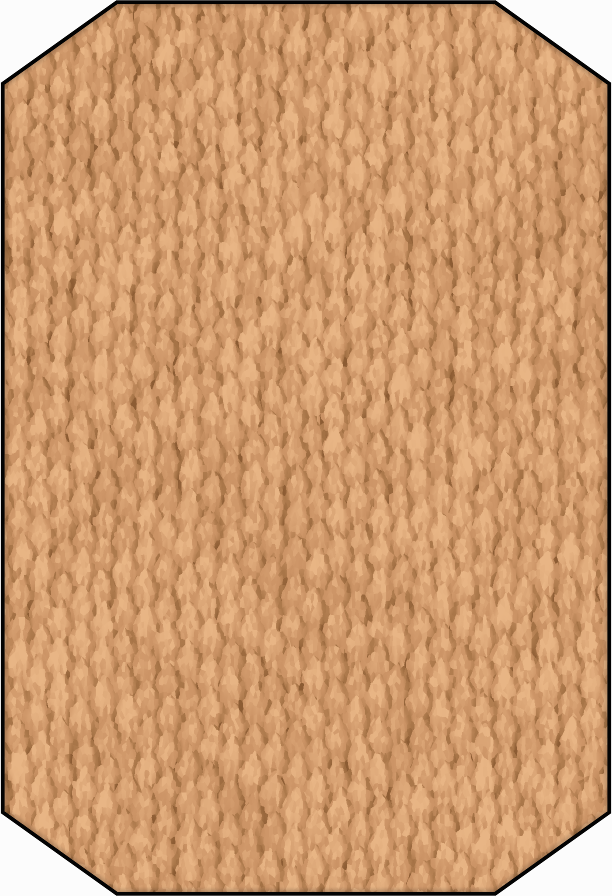
This texture is drawn by a Shadertoy shader. Its source:

```glsl
vec2 hash2(vec2 p) {
    return fract(sin(vec2(dot(p, vec2(127.1, 311.7)), dot(p, vec2(269.5, 183.3)))) * 4375.85);
}

// Cellular brush dabs: xy = centre of the nearest dab, z = its random shade
vec3 brushDab(vec2 p, vec2 size) {
    vec2 q = p / size, cell = floor(q);
    vec3 dab = vec3(0.0);
    float nearest = 9.0;
    for (int j = -1; j <= 1; j++)
    for (int i = -1; i <= 1; i++) {
        vec2 id = cell + vec2(i, j), seed = id + hash2(id);
        float dist = length(q - seed);
        if (dist < nearest) {
            nearest = dist;
            dab = vec3(seed * size, hash2(id + 41.0).x);
        }
    }
    return dab;
}

// Tone of staggered, overlapping pointed stitches; the lower stitch lies on top
float weaveTone(vec2 p) {
    vec2 q = p / vec2(0.0236, 0.0405);
    q += 0.1 * sin(q.yx * vec2(0.9, 0.5) + 1.5 * sin(q * 0.31));
    float tone = 0.12, topmost = -9.0;
    for (int i = -1; i <= 1; i++) {
        float column = floor(q.x) + float(i);
        float shift = 0.5 * mod(column, 2.0) + 0.035 * column;
        for (int j = -1; j <= 1; j++) {
            vec2 id = vec2(column, floor(q.y - shift) + float(j));
            vec2 rnd = hash2(id);
            vec2 d = q - id - vec2(0.5, 0.5 + shift) - (rnd - 0.5) * vec2(0.2, 0.25);
            float halfWidth = 0.68 * pow(clamp((0.56 - d.y) / 0.62, 0.0, 1.0), 0.65);
            halfWidth *= 1.0 - 0.3 * smoothstep(0.1, 0.8, -d.y);
            if (abs(d.x) < halfWidth && d.y > -0.85 && d.y > topmost) {
                topmost = d.y;
                float side = d.x / halfWidth;
                float tail = smoothstep(-0.05, 0.75, -d.y);
                tone = 0.76 + 0.2 * (rnd.y - 0.5);
                tone -= 0.5 * smoothstep(0.3, 0.85, side);
                tone -= 0.22 * smoothstep(0.55, 1.0, -side);
                tone -= tail * (0.3 + 0.18 * sin(d.x * 17.0 + rnd.x * 6.3));
            }
        }
    }
    return tone;
}

vec3 straw(float tone) {
    vec3 c = mix(vec3(0.55, 0.36, 0.20), vec3(0.67, 0.47, 0.29), smoothstep(-0.1, 0.2, tone));
    c = mix(c, vec3(0.80, 0.58, 0.40), smoothstep(0.15, 0.5, tone));
    return mix(c, vec3(0.91, 0.71, 0.52), smoothstep(0.5, 0.9, tone));
}

vec3 paintedWeave(vec2 p) {
    vec3 dab = brushDab(p, vec2(0.0042, 0.0085));
    float tone = weaveTone(mix(p, dab.xy, 0.6)) + 0.26 * (dab.z - 0.5);
    return straw(tone + 0.03 * sin(p.x * 9.0 + 2.0 * sin(p.y * 7.0)));
}

// Signed distance to a rectangle with four cut corners
float cutPanel(vec2 p) {
    p = abs(p);
    vec2 d = p - vec2(0.3385, 0.4975);
    return max(max(d.x, d.y), dot(p, vec2(0.581, 0.814)) - 0.5276);
}

void mainImage(out vec4 fragColor, in vec2 fragCoord) {
    vec2 p = (fragCoord - 0.5 * iResolution.xy) / iResolution.y;
    float px = 1.0 / iResolution.y;

    // Four samples soften the dab and stitch edges
    vec3 color = vec3(0.0);
    for (int s = 0; s < 4; s++) {
        vec2 offset = vec2(s % 2, s / 2) * 0.5 - 0.25;
        color += 0.25 * paintedWeave(p + offset * px);
    }

    // Shaded rim, white surround and black outline
    float d = cutPanel(p);
    color *= 1.0 - 0.15 * smoothstep(-0.009, -0.002, d);
    color = mix(color, vec3(0.99), smoothstep(-0.5 * px, 0.5 * px, d));
    color = mix(vec3(0.01), color, smoothstep(-0.5 * px, 0.5 * px, abs(d) - 0.0021));
    fragColor = vec4(color, 1.0);
}
```
